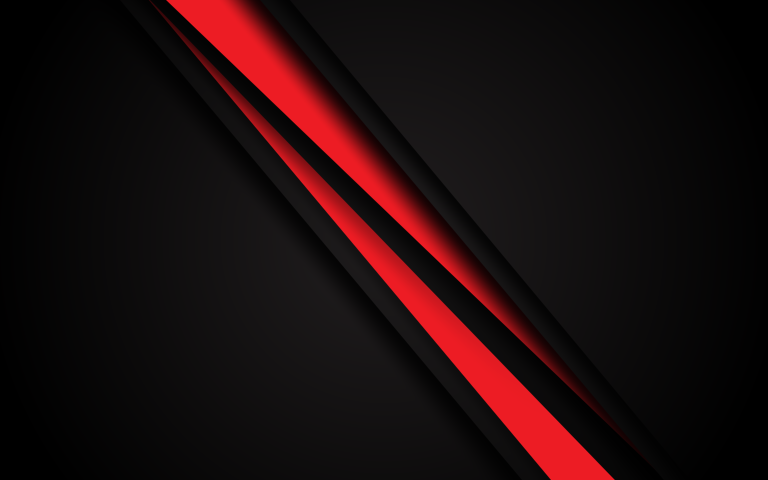
This background is drawn by a WebGL 2 fragment shader. Its source:

```glsl
#version 300 es
precision highp float;

uniform vec2 u_resolution;
out vec4 fragColor;

const vec3 RED = vec3(0.93, 0.11, 0.14);
const vec3 CHARCOAL = vec3(0.135, 0.122, 0.126);

// Signed distance to a slanted line, positive on its right side.
// The line crosses the canvas top at topX and the bottom at bottomX.
float edgeDistance(vec2 p, float topX, float bottomX) {
    float run = bottomX - topX;
    return (p.x - mix(bottomX, topX, p.y)) / sqrt(1.0 + run * run);
}

// Lays a sheet over everything right of an edge and shades what lies left of it.
vec3 laySheet(vec3 below, vec3 sheet, float edge, float shadowWidth, float shadowStrength, float blur) {
    float shadow = shadowStrength * (1.0 - smoothstep(0.0, shadowWidth, -edge));
    return mix(below * (1.0 - shadow), sheet, smoothstep(-blur, blur, edge));
}

// Soft charcoal light that fades to black away from the centre.
vec3 panelLight(vec2 p, vec2 center, float radius) {
    float fade = clamp(1.0 - length(p - center) / radius, 0.0, 1.0);
    return CHARCOAL * fade;
}

void main() {
    // Height spans 0 to 1; the layout is centred at x = 0.8.
    vec2 p = (gl_FragCoord.xy - 0.5 * u_resolution) / u_resolution.y + vec2(0.8, 0.5);
    float blur = 0.7 / u_resolution.y;

    vec3 panel = panelLight(p, vec2(0.8, 0.5), 0.84);
    vec3 strip = panel * 0.75 + 0.018;
    vec3 gap = panel * 0.45 + 0.016;

    // Sheets stacked from left to right, each one above the last.
    vec3 color = panel;
    color = laySheet(color, strip, edgeDistance(p, 0.250, 1.0875), 0.065, 0.85, blur);
    color = laySheet(color, RED, edgeDistance(p, 0.310, 1.148), 0.030, 0.35, blur);

    float gapShadow = 0.65 * smoothstep(0.1, 1.0, p.y);
    color = laySheet(color, gap, edgeDistance(p, 0.3125, 1.281), 0.045, gapShadow, blur);
    color = laySheet(color, RED, edgeDistance(p, 0.346, 1.3875), 0.050, 0.70, blur);
    color = laySheet(color, strip, edgeDistance(p, 0.542, 1.383), 0.070, 0.92, blur);
    color = laySheet(color, panel, edgeDistance(p, 0.604, 1.4375), 0.045, 0.80, blur);

    fragColor = vec4(color, 1.0);
}
```
